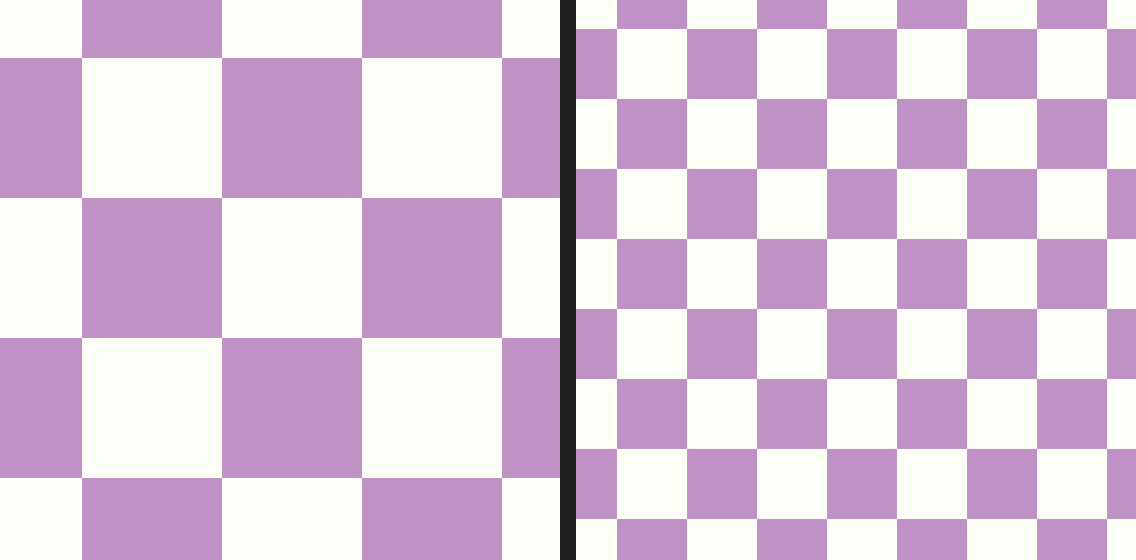
Left, the tile; right, the same tile 2 across and 2 down.
Give the GLSL for this pattern, as a WebGL 2 fragment shader.

```glsl
#version 300 es
precision highp float;

uniform vec2 u_resolution;
out vec4 fragColor;

// Square wave per axis, +1 or -1 in alternate cells, smoothed over one pixel
vec2 alternate(vec2 cell, vec2 pixel) {
    vec2 edgeDistance = abs(mod(cell - 0.5, 2.0) - 1.0) - 0.5;
    return clamp(2.0 * edgeDistance / pixel, -1.0, 1.0);
}

void main() {
    vec2 uv = gl_FragCoord.xy / u_resolution;

    // Four cells each way make two full repeats, shifted off the corner
    vec2 side = alternate(uv * 4.0 - 0.586, 4.0 / u_resolution);
    float check = 0.5 + 0.5 * side.x * side.y;

    vec3 lilac = vec3(0.753, 0.569, 0.769);
    vec3 ivory = vec3(0.984, 1.0, 0.965);
    fragColor = vec4(mix(lilac, ivory, check), 1.0);
}
```
